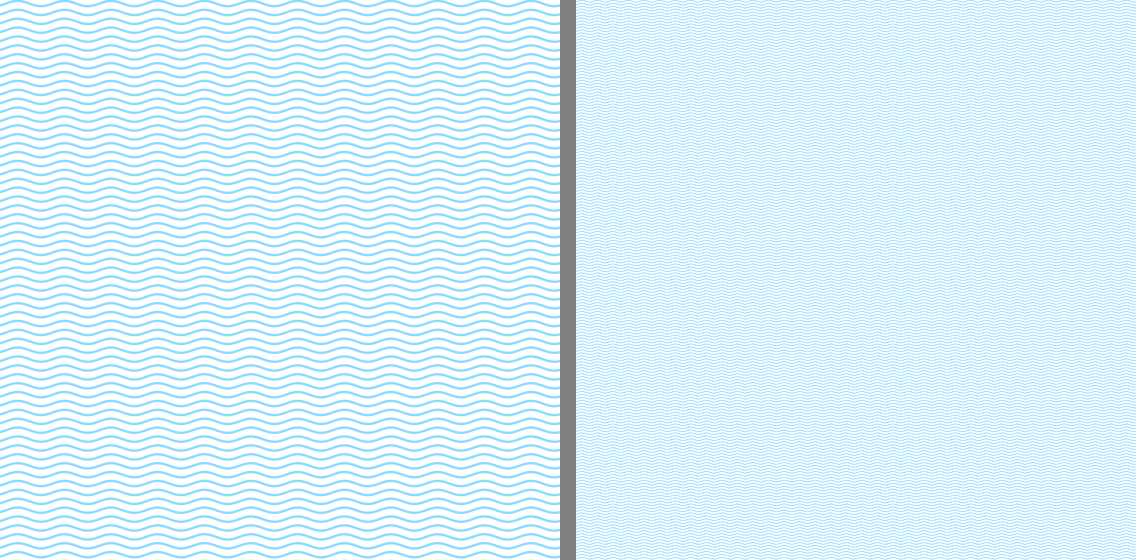
Left: one tile. Right: repeated 3 by 3.
A three.js fragment shader for this pattern:

```glsl
varying vec2 vUv;

const float TAU = 6.2831853;

// Approximate distance to the nearest of a stack of sine lines.
float waveDistance(vec2 p, vec2 repeats, vec2 offset, float amplitude) {
  float angle = TAU * (p.x * repeats.x - offset.x);
  float height = p.y - amplitude * cos(angle);
  float slope = amplitude * TAU * repeats.x * sin(angle);
  float cell = fract(height * repeats.y - offset.y + 0.5) - 0.5;
  return abs(cell) / (repeats.y * sqrt(1.0 + slope * slope));
}

// Soft-edged stroke coverage.
float stroke(float dist, float halfWidth, float softness) {
  return 1.0 - smoothstep(halfWidth - softness, halfWidth + softness, dist);
}

void main() {
  vec3 paper = vec3(0.995, 1.0, 1.0);
  vec3 skyBlue = vec3(0.54, 0.855, 1.0);

  // Waves across, lines up; offsets are fractions of one repeat.
  vec2 repeats = vec2(12.0, 63.0);
  vec2 crestOffset = vec2(0.38, 0.6);
  float dist = waveDistance(vUv, repeats, crestOffset, 0.0047);

  float ink = stroke(dist, 0.0021, 0.0013);
  gl_FragColor = vec4(mix(paper, skyBlue, ink), 1.0);
}
```
